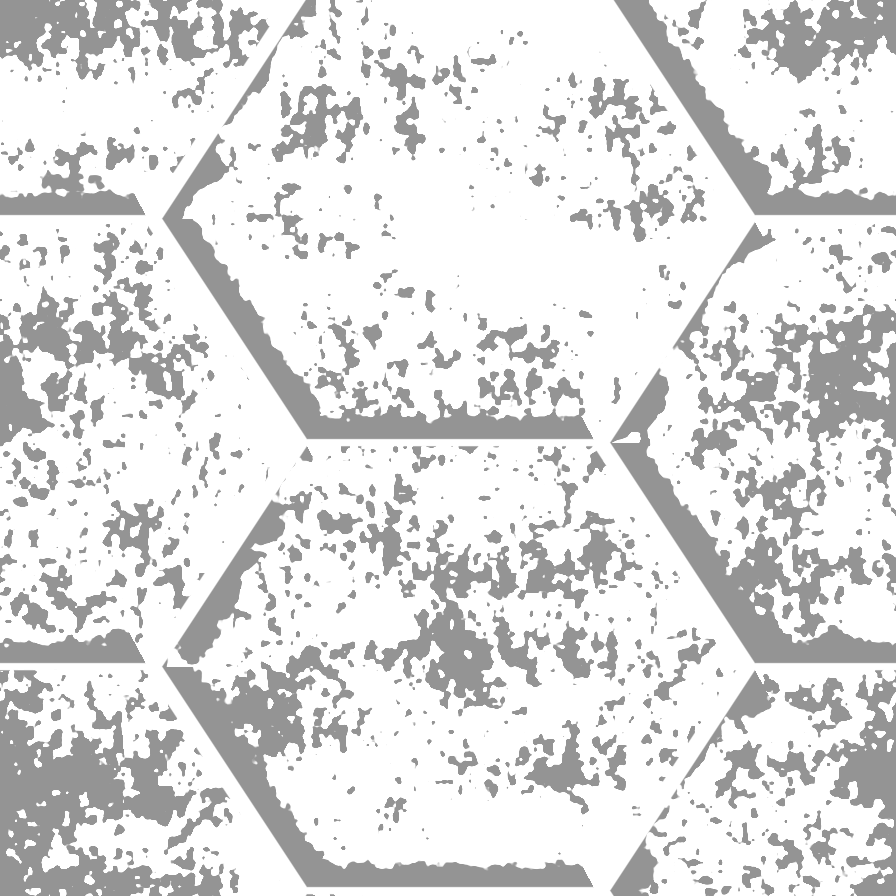
Reproduce this texture map procedurally as a three.js fragment shader.

```glsl
// Worn bevelled hexagon tiles, two columns by two rows, in one grey on white.
// Two offset lattices give the tiles; the lit and shaded bevels come from
// edge distances, and layered value noise, seeded per tile, makes the wear.

varying vec2 vUv;

const vec3 PAPER = vec3(1.0);
const vec3 INK = vec3(0.58);
const vec2 GRID_SHIFT = vec2(0.005, 0.012);
const vec2 SLOPE = vec2(0.836, 0.549);   // normal of the slanted sides
const float SLOPE_REACH = 0.5375;        // centre to slanted side
const float FLAT_REACH = 0.492;          // centre to flat side
const float SOFT = 0.002;

float hash(vec2 p) {
  vec3 h = fract(vec3(p.xyx) * 0.1031);
  h += dot(h, h.yzx + 33.33);
  return fract((h.x + h.y) * h.z);
}

float noise(vec2 p) {
  vec2 i = floor(p);
  vec2 f = fract(p);
  f = f * f * (3.0 - 2.0 * f);
  float low = mix(hash(i), hash(i + vec2(1.0, 0.0)), f.x);
  float high = mix(hash(i + vec2(0.0, 1.0)), hash(i + vec2(1.0)), f.x);
  return mix(low, high, f.y);
}

// Signed distance to the tile outline, negative inside
float hexDistance(vec2 q) {
  vec2 a = abs(q);
  return max(dot(a, SLOPE) - SLOPE_REACH, a.y - FLAT_REACH);
}

// Position relative to the nearest centre of a 2 by 1 lattice
vec2 latticeLocal(vec2 p, vec2 offset) {
  vec2 halfCell = vec2(1.0, 0.5);
  return mod(p - offset + halfCell, 2.0 * halfCell) - halfCell;
}

float fineGrain(vec2 q, vec2 seed) {
  return 0.2 * noise(q * 22.0 + seed)
       + 0.5 * noise(q * vec2(50.0, 46.0) + seed.yx)
       + 0.3 * noise(q * 96.0 + seed);
}

// Specks gathered into horizontal strata, broken by upright streaks
float speckle(vec2 q, vec2 seed, float grain, float depth) {
  float strata = noise(q * vec2(1.3, 8.0) + seed);
  float patches = noise(q * vec2(5.0, 11.0) + seed.yx);
  float streaks = noise(q * vec2(62.0, 11.0) + seed);
  float field = grain + 0.4 * (strata + patches - 1.0);
  field += 0.25 * (streaks - 0.5);
  field += 0.06 * (hash(seed) - 0.5);
  field -= 0.1 * (1.0 - smoothstep(0.03, 0.13, depth));
  return smoothstep(0.635, 0.665, field);
}

// Width of the dark bevel on the side that faces q; negative where lit
float bevelWidth(vec2 q, vec2 seed, float dist) {
  float lowerLeft = dot(q, -SLOPE) - SLOPE_REACH;
  float upperLeft = dot(q, vec2(-SLOPE.x, SLOPE.y)) - SLOPE_REACH;
  float bottom = -q.y - FLAT_REACH;
  float tie = dist - 0.0001;
  if (lowerLeft > tie) return 0.062;
  if (bottom > tie) return 0.05;
  if (upperLeft > tie) {
    float cover = noise(q * 7.0 + seed) + 0.6 * (q.y - 0.2);
    return 0.006 + 0.056 * smoothstep(0.4, 0.75, cover);
  }
  return -0.05;
}

// Dark bevel with a crumbled inner edge
float bevel(vec2 q, vec2 seed, float grain, float dist) {
  float crumble = 0.045 * (grain - 0.5);
  float lumps = 0.12 * max(noise(q * 10.0 + seed.yx) - 0.66, 0.0);
  float edge = bevelWidth(q, seed, dist) + crumble + lumps;
  return smoothstep(-SOFT, SOFT, edge + dist);
}

void main() {
  vec2 p = vUv * 2.0 - GRID_SHIFT;

  // Nearest tile, with an id that wraps at the canvas border
  vec2 even = latticeLocal(p, vec2(0.0));
  vec2 odd = latticeLocal(p, vec2(1.0, 0.5));
  vec2 q = hexDistance(even) < hexDistance(odd) ? even : odd;
  vec2 id = mod(floor((p - q) * 2.0 + 0.5), 4.0);
  vec2 seed = 40.0 + id * vec2(17.3, 23.7) + id.yx * 9.1;

  float dist = hexDistance(q);
  float grain = fineGrain(q, seed);
  float worn = speckle(q, seed, grain, -dist);
  float shade = bevel(q, seed, grain, dist);
  float inside = smoothstep(-SOFT, SOFT, -dist);

  gl_FragColor = vec4(mix(PAPER, INK, max(worn, shade) * inside), 1.0);
}
```
